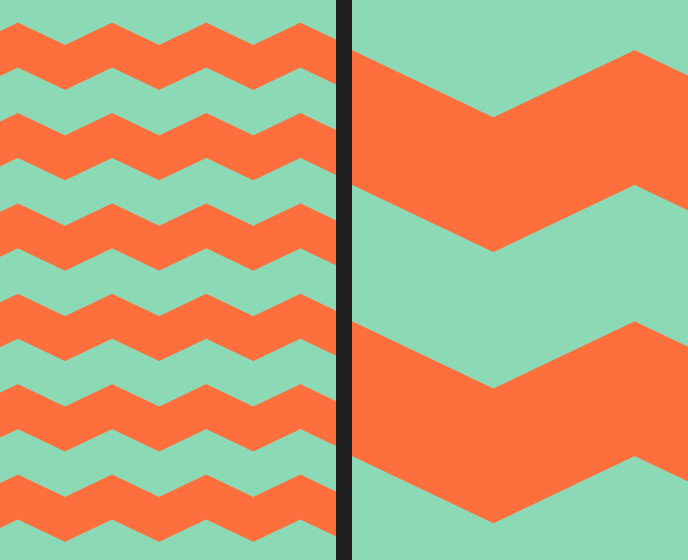
Left: the whole. Right: its middle third, enlarged.
This pattern is drawn by a WebGL 2 fragment shader. Its source:

```glsl
#version 300 es
precision highp float;
// Flat orange zigzag bands stacked on a mint ground.

uniform vec2 u_resolution;
out vec4 fragColor;

// Triangle wave: 0 at each peak (integer x), 1 at each valley
float zigzag(float x) {
    return 2.0 * abs(x - round(x));
}

// Signed distance to the nearest band, in canvas heights; p.y runs downward
float bandDistance(vec2 p) {
    float period = 0.1614;
    float y = p.y - 0.0805 - 0.0400 * zigzag((p.x - 0.0533) / 0.2802);
    y -= period * round(y / period);
    // The slope factor turns vertical distance into perpendicular distance
    return 0.903 * (abs(y) - 0.0401);
}

void main() {
    vec2 uv = gl_FragCoord.xy / u_resolution;
    float d = bandDistance(vec2(uv.x, 1.0 - uv.y));

    // Soft edge about one pixel wide
    float pixel = 1.0 / u_resolution.y;
    float band = 1.0 - smoothstep(-0.7 * pixel, 0.7 * pixel, d);

    vec3 mint = vec3(0.55, 0.85, 0.71);
    vec3 orange = vec3(1.00, 0.43, 0.24);
    fragColor = vec4(mix(mint, orange, band), 1.0);
}
```
